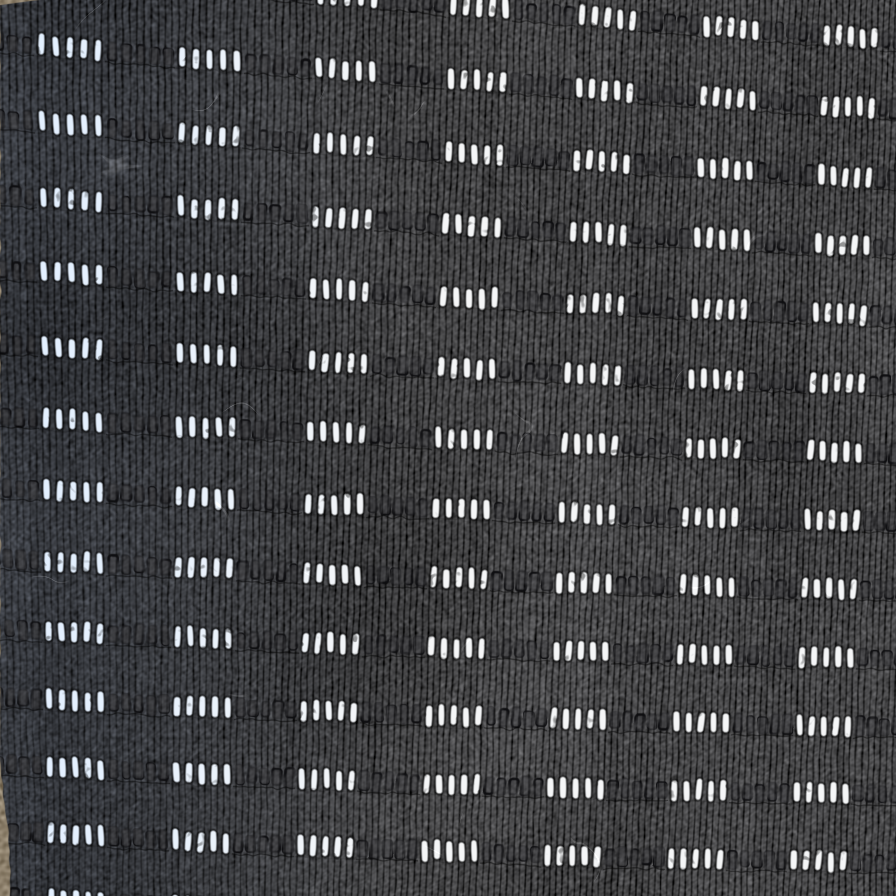
A WebGL 2 fragment shader for this texture:

```glsl
#version 300 es
precision highp float;
uniform vec2 u_resolution;
out vec4 fragColor;

const float PI = 3.14159265;

vec2 hash2(vec2 p) {
  vec3 q = fract(p.xyx * vec3(0.1031, 0.1030, 0.0973));
  q += dot(q, q.yzx + 33.33);
  return fract((q.xx + q.yz) * q.zy);
}

float gradientNoise(vec2 p) {
  vec2 i = floor(p), f = fract(p);
  vec2 w = f * f * (3.0 - 2.0 * f);
  float n[4];
  for (int k = 0; k < 4; k++) {
    vec2 corner = vec2(k & 1, k >> 1);
    n[k] = dot(hash2(i + corner) * 2.0 - 1.0, f - corner);
  }
  return mix(mix(n[0], n[1], w.x), mix(n[2], n[3], w.x), w.y);
}

// Solves d = a t - b t^2 for the near root
float unstretch(float d, float a, float b) {
  return 2.0 * d / (a + sqrt(max(a * a - 4.0 * b * d, 0.0)));
}

float roundedBox(vec2 p, vec2 halfSize, float radius) {
  vec2 q = abs(p) - halfSize + radius;
  return length(max(q, 0.0)) + min(max(q.x, q.y), 0.0) - radius;
}

float fill(float d) {
  float soft = 1.0 / u_resolution.y;
  return smoothstep(soft, -soft, d);
}

void main() {
  vec2 uv = gl_FragCoord.xy / u_resolution;
  vec2 pos = vec2(uv.x, 1.0 - uv.y);

  // Cloth coordinates: a tilted, gently stretched grid of stitch groups
  vec2 warped = pos + 0.0014 * vec2(gradientNoise(pos * 14.0), gradientNoise(pos * 11.0 + 40.0));
  float a = 0.1598 - 0.0214 * pos.y;
  float b = 0.00237 - 0.00227 * pos.y;
  float u = unstretch(warped.x - 0.0775 - 0.0076 * pos.y, a, b);
  float c = 0.0857 - 0.00137 * u;
  float e = 0.00053 - 0.000074 * u;
  float v = unstretch(warped.y - 0.0534 - 0.01328 * u + 0.00039 * u * u, c, e);
  vec2 cellSize = vec2(a - 2.0 * b * u, c - 2.0 * e * v);

  // Continuous vertical ribs divided by narrow dark grooves
  float groove = 20.0 * u + 0.5 + 0.22 * gradientNoise(vec2(u * 10.0, v * 3.0));
  float ridge = smoothstep(0.0, 0.85, abs(sin(PI * groove)));
  vec2 rib = hash2(vec2(floor(groove) + 200.0, 5.0));
  float depth = 0.8 + 0.5 * gradientNoise(vec2(floor(groove + 0.5) * 3.7, v * 2.5));
  depth *= mix(0.5, 1.0, smoothstep(0.0, 0.5, pos.x + 0.3 - 0.3 * pos.y));
  float shade = mix(0.275, 0.075, depth * (1.0 - ridge)) + 0.03 * (rib.x - 0.5);

  // Slanted yarn grain, fuzz and slow tonal drift
  shade += 0.07 * gradientNoise(vec2(u * 20.0, v * 22.0 + u * 26.0));
  shade += 0.16 * gradientNoise(pos * 230.0) + 0.07 * gradientNoise(pos * 90.0 + 9.0);
  shade += 0.07 * gradientNoise(pos * 4.0 + 20.0);
  shade *= mix(0.88, 1.08, smoothstep(0.0, 0.7, pos.x));

  // Ten stitch slots per repeat: five white, five dark
  float slot = floor(u * 10.0 + 0.5), row = floor(v + 0.5);
  bool isWhite = mod(slot + 2.0, 10.0) < 4.5;
  vec2 id = vec2(slot, row) + 50.0;
  vec2 r = hash2(id), s = hash2(id + 91.7);
  vec2 p = vec2(u - slot * 0.1, v - row) * cellSize;
  p.y += (r.x - 0.5) * 0.003;
  p.x += p.y * (s.x - 0.5) * 0.14;

  vec3 color = shade * mix(vec3(0.94, 0.99, 1.09), vec3(1.0, 1.0, 1.02), smoothstep(0.0, 0.5, pos.x));

  if (isWhite) {
    // White floats with tapered ends, soft rim and worn spots
    float taper = 0.0036 + 0.0005 * r.y - 5.0 * p.y * p.y;
    float d = roundedBox(p, vec2(taper, 0.0108 + 0.0014 * s.y), min(taper, 0.0032));
    color *= 1.0 - 0.55 * smoothstep(0.0035, 0.0, d);
    float wear = smoothstep(0.12, 0.45, gradientNoise(pos * 130.0 + 7.0)) * step(0.4, s.x);
    float glow = mix(0.66, 1.0, smoothstep(0.0, 0.002, -d)) - 0.4 * wear;
    vec3 thread = mix(vec3(0.89, 0.94, 1.0), vec3(0.96, 0.965, 0.97), smoothstep(0.0, 0.5, pos.x));
    color = mix(color, thread * glow, fill(d));
  } else {
    // Dark loops: the ribs bulge and are framed by broken, open shadows
    vec2 halfSize = vec2(0.0042 + 0.0018 * r.y, 0.0085 + 0.003 * s.y);
    float d = roundedBox(p, halfSize, 0.0035);
    float core = smoothstep(0.0, 0.004, -d);
    color = mix(color, vec3(0.15, 0.15, 0.16) + 0.45 * (shade - 0.18) + 0.06 * core, 0.7 * fill(d));
    float openEnd = smoothstep(-0.004, 0.006, p.y * (r.x < 0.4 ? -1.0 : 1.0));
    float broken = smoothstep(-0.25, 0.2, gradientNoise(pos * 75.0 + 31.0));
    float gap = fill(abs(d) - 0.0006 - 0.0008 * s.x);
    color = mix(color, vec3(0.05, 0.05, 0.06), gap * mix(0.25, 0.95, openEnd) * (0.35 + 0.65 * broken));
  }

  // Wavering seam where the ribs tuck under each band
  float seam = (v - row) * cellSize.y - 0.0125 + 0.004 * gradientNoise(vec2(u * 14.0, row * 3.7));
  float seamDepth = isWhite ? 0.15 : 0.5;
  color *= 1.0 - seamDepth * fill(abs(seam) - 0.0007);

  // Sparse stray fibres
  float strand = abs(gradientNoise(pos * 17.0 + 3.0));
  float present = smoothstep(0.28, 0.4, gradientNoise(pos * 13.0 + 70.0));
  color += 0.12 * present * smoothstep(0.016, 0.004, strand);

  // Pale ground beyond the frayed left edge
  float fray = 0.004 * gradientNoise(vec2(pos.y * 60.0, 2.0));
  float edge = min(pos.x - 0.011 * smoothstep(0.84, 0.96, pos.y), pos.y + 0.14 * pos.x - 0.006) + fray;
  vec3 ground = vec3(0.55, 0.50, 0.42) + 0.3 * gradientNoise(pos * 150.0);
  color = mix(color, ground, fill(edge));

  fragColor = vec4(clamp(color, 0.0, 1.0), 1.0);
}
```
